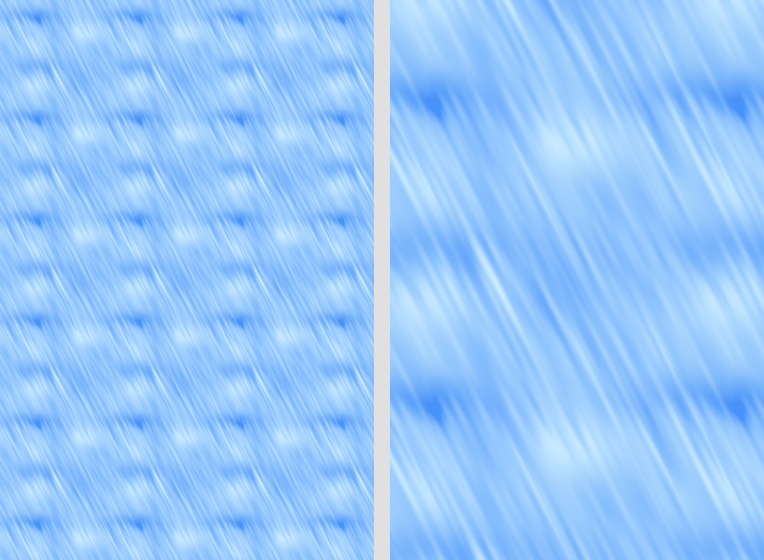
Left, the full canvas; right, a detail of the centre.
This pattern is drawn by a Shadertoy shader. Its source:

```glsl
const float TILES_DOWN = 5.533;
const float SLANT = 0.5; // sideways drift per tile of fall
const int STREAKS = 13;
const vec3 DEEP_BLUE = vec3(0.28, 0.575, 0.975);
const vec3 PALE_BLUE = vec3(0.78, 0.915, 1.0);

float hash(vec2 p) {
    return fract(sin(dot(p, vec2(127.1, 311.7))) * 43758.5453);
}

// Shortest offset on a unit circle
vec2 wrapOffset(vec2 d) {
    return fract(d + 0.5) - 0.5;
}

// Lattice value that repeats per tile despite the slant
float slantedHash(vec2 cell, vec2 count, float seed) {
    float row = floor(cell.y / count.y);
    cell.y -= row * count.y;
    cell.x = mod(cell.x + row * count.x * SLANT, count.x);
    return hash(cell + seed);
}

// Tileable value noise stretched along the slant; count.x must be even
float threadNoise(vec2 p, vec2 count, float seed) {
    vec2 g = vec2(p.x - SLANT * p.y, p.y) * count;
    vec2 cell = floor(g);
    vec2 f = smoothstep(0.0, 1.0, g - cell);
    float top = mix(slantedHash(cell, count, seed),
                    slantedHash(cell + vec2(1, 0), count, seed), f.x);
    float bottom = mix(slantedHash(cell + vec2(0, 1), count, seed),
                       slantedHash(cell + vec2(1, 1), count, seed), f.x);
    return mix(top, bottom, f.y);
}

// Soft elliptical patch
float patchGlow(vec2 p, vec2 center, vec2 radius) {
    vec2 d = wrapOffset(p - center) / radius;
    return exp(-dot(d, d));
}

// Thin slanted line with tapered ends
float streak(vec2 p, vec2 center, float width) {
    float along = wrapOffset(p - center).y;
    float across = wrapOffset(vec2(p.x - center.x - SLANT * along, 0.0)).x / width;
    return exp(-across * across) * (1.0 - smoothstep(0.15, 0.5, abs(along)));
}

float cloudTone(vec2 p) {
    float tone = 0.0;
    // Shadows
    tone -= 0.34 * patchGlow(p, vec2(0.28, 0.16), vec2(0.26, 0.075));
    tone -= 0.24 * patchGlow(p, vec2(0.39, 0.165), vec2(0.09, 0.05));
    tone -= 0.24 * patchGlow(p, vec2(0.40, 0.65), vec2(0.25, 0.075));
    tone -= 0.20 * patchGlow(p, vec2(0.77, 0.76), vec2(0.12, 0.19));
    // Highlights
    tone += 0.32 * patchGlow(p, vec2(0.85, 0.33), vec2(0.16, 0.10));
    tone += 0.28 * patchGlow(p, vec2(0.33, 0.85), vec2(0.19, 0.11));
    tone += 0.10 * patchGlow(p, vec2(0.28, 0.45), vec2(0.22, 0.12));
    return tone;
}

float streakTone(vec2 p) {
    float tone = 0.0;
    for (int i = 0; i < STREAKS; i++) {
        float id = float(i);
        vec2 center = vec2((id + hash(vec2(id, 3.0))) / float(STREAKS),
                           hash(vec2(id, 7.0)));
        float width = mix(0.008, 0.014, hash(vec2(id, 11.0)));
        tone += mix(0.08, 0.22, hash(vec2(id, 17.0))) * streak(p, center, width);
    }
    return tone;
}

void mainImage(out vec4 fragColor, in vec2 fragCoord) {
    // Tile space, measured down from the upper left
    vec2 p = vec2(fragCoord.x, iResolution.y - fragCoord.y) / iResolution.y * TILES_DOWN;

    float coarse = threadNoise(p, vec2(28, 4), 5.0) - 0.5;
    float fine = threadNoise(p, vec2(50, 6), 23.0) - 0.5;

    // Threads drag the patches along the slant
    vec2 dragged = p + vec2(SLANT, 1.0) * (coarse + fine) * 0.05;

    float tone = 0.605 + cloudTone(dragged) + streakTone(p);
    tone += 0.20 * coarse + 0.27 * fine;
    fragColor = vec4(mix(DEEP_BLUE, PALE_BLUE, clamp(tone, 0.0, 1.1)), 1.0);
}
```
